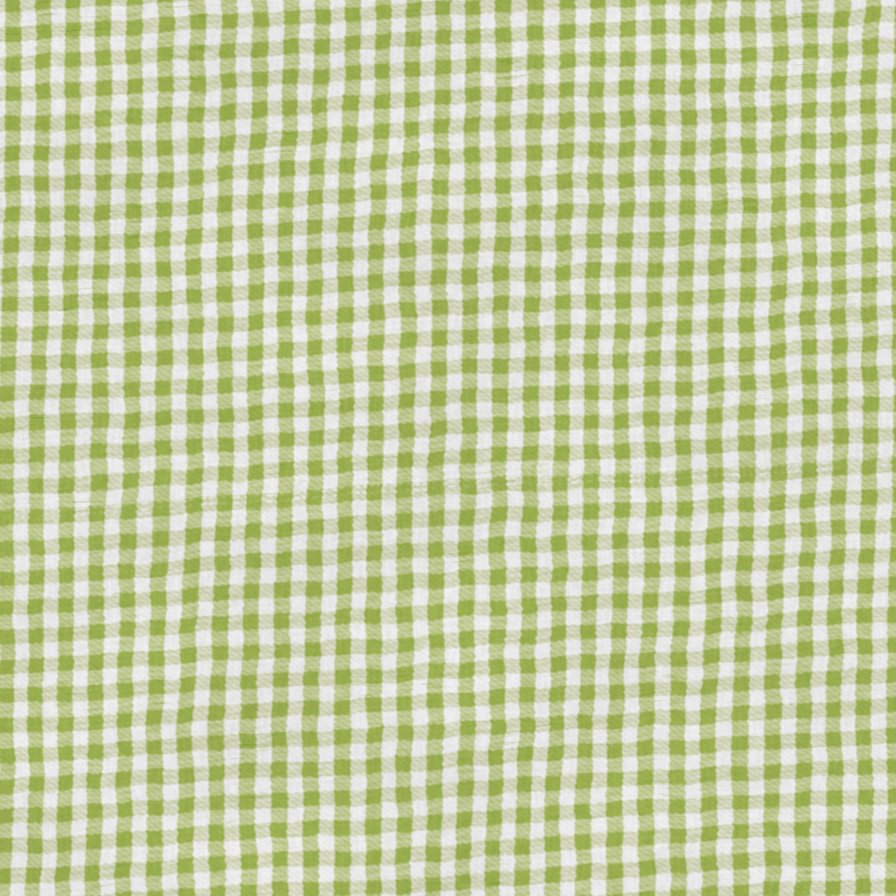
Write a three.js fragment shader that draws this texture.

```glsl
varying vec2 vUv;

const vec2 REPEATS = vec2(29.2, 29.8);
const vec2 ANCHOR = vec2(0.488, 0.452);
const vec2 SKEW = vec2(0.012, 0.058);

const vec3 WHITE = vec3(0.912, 0.912, 0.915);
const vec3 GREEN = vec3(0.600, 0.680, 0.310);
const vec3 WARP_TINT = vec3(0.745, 0.780, 0.565);
const vec3 WEFT_TINT = vec3(0.820, 0.832, 0.725);

vec2 gradientAt(vec2 p) {
  float n = fract(sin(dot(p, vec2(127.1, 311.7))) * 43758.55);
  return vec2(cos(6.2832 * n), sin(6.2832 * n));
}

float gradientNoise(vec2 p) {
  vec2 i = floor(p);
  vec2 f = p - i;
  vec2 u = f * f * f * (f * (f * 6.0 - 15.0) + 10.0);
  vec2 e = vec2(1.0, 0.0);
  float a = dot(gradientAt(i), f);
  float b = dot(gradientAt(i + e.xy), f - e.xy);
  float c = dot(gradientAt(i + e.yx), f - e.yx);
  float d = dot(gradientAt(i + e.xx), f - e.xx);
  return mix(mix(a, b, u.x), mix(c, d, u.x), u.y);
}

// Band centred in each repeat
float stripe(float x, float width, float softness) {
  float d = abs(fract(x) - 0.5) - 0.5 * width;
  return 1.0 - smoothstep(-softness, softness, d);
}

float line(float x, float halfWidth, float softness) {
  return 1.0 - smoothstep(halfWidth - softness, halfWidth + softness, abs(x));
}

// Skewed cloth coordinates, counted in checks
vec2 clothCell(vec2 uv) {
  vec2 p = uv - ANCHOR;
  vec2 cell = (p - SKEW * p.yx) * REPEATS + 0.5;
  vec2 sway = vec2(gradientNoise(uv * vec2(4.0, 3.0) + 11.0),
                   gradientNoise(uv * vec2(3.0, 4.0) + 37.0));
  vec2 ripple = vec2(gradientNoise(uv * vec2(12.0, 24.0) + 5.0),
                     gradientNoise(uv * vec2(24.0, 12.0) + 71.0));
  return cell + 0.22 * sway + 0.10 * ripple;
}

vec3 gingham(float warp, float weft) {
  return mix(mix(WHITE, WARP_TINT, warp), mix(WEFT_TINT, GREEN, warp), weft);
}

// Diagonal twill and uneven yarn
float weave(vec2 cell, float mixedCheck) {
  float twill = sin(6.2832 * dot(cell, vec2(4.0, 5.0)));
  float weftYarn = gradientNoise(cell * vec2(1.6, 9.0));
  float warpYarn = gradientNoise(cell * vec2(9.0, 1.6) + 53.0);
  return twill * mix(0.006, 0.022, mixedCheck)
       + weftYarn * mix(0.025, 0.085, mixedCheck) + warpYarn * 0.03;
}

// Sparse short thick threads
float slubs(vec2 cell) {
  float thread = gradientNoise(cell * vec2(0.9, 7.0) + 90.0);
  float patchArea = gradientNoise(cell * 0.45 + 23.0);
  return smoothstep(0.22, 0.42, thread) * smoothstep(0.15, 0.4, patchArea);
}

// Broken pale threads along one row
float pulledThread(vec2 cell, float warp) {
  float y = cell.y - 0.60 - 0.06 * gradientNoise(vec2(cell.x * 2.0, 4.0));
  float pair = max(line(y - 0.10, 0.04, 0.04), line(y + 0.10, 0.04, 0.04));
  float dashes = smoothstep(-0.12, 0.15, gradientNoise(vec2(cell.x * 4.5, 8.0)));
  return pair * dashes * mix(0.8, 0.12, warp);
}

void main() {
  vec2 cell = clothCell(vUv);

  // Checks with slightly ragged edges
  float ragX = 0.06 * gradientNoise(cell * vec2(1.0, 6.0) + 17.0);
  float ragY = 0.06 * gradientNoise(cell * vec2(6.0, 1.0) + 29.0);
  float warp = stripe(cell.x + ragX, 0.51, 0.055);
  float weft = stripe(cell.y + ragY, 0.50, 0.055);
  vec3 color = gingham(warp, weft);

  // Yarn grain, strongest where both colours cross
  float mixedCheck = abs(warp - weft);
  float grain = weave(cell, mixedCheck);
  color += grain * mix(vec3(1.0), vec3(0.85, 0.65, 1.5), mixedCheck);

  // Flaws and soft creases
  color = mix(color, color * vec3(0.90, 0.93, 0.80), 0.7 * slubs(cell));
  color = mix(color, WHITE, pulledThread(cell, warp));
  color *= 1.0 + 0.025 * gradientNoise(vUv * vec2(5.0, 9.0) + 61.0);

  gl_FragColor = vec4(clamp(color, 0.0, 1.0), 1.0);
}
```
